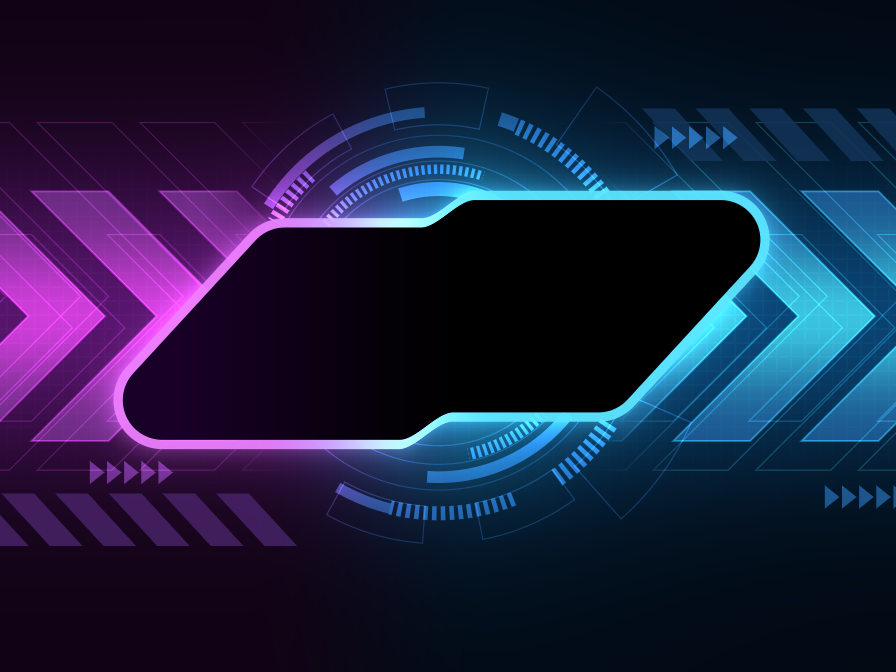
This background is drawn by a Shadertoy shader. Its source:

```glsl
// Neon technology backdrop: a dark slanted panel over dial rings and magenta-to-cyan chevrons.

// Layout, in units where the canvas is 7.68 wide and 5.76 high
const float CANVAS_HEIGHT = 5.76;
const float BAND_Y = 3.05;
const vec2 DIAL_CENTER = vec2(3.76, 3.08);
const vec2 PANEL_CENTER = vec2(3.785, 2.90);
const vec2 PANEL_INSET = vec2(1.868, 0.57);
const float PANEL_RADIUS = 0.34;
const float PANEL_STEP = 0.235;
const float SLANT = 0.92;
const float RIM_WIDTH = 0.08;

// Colours: x side pairs are left and right
const vec3 NIGHT_L = vec3(0.065, 0.012, 0.080), NIGHT_R = vec3(0.006, 0.038, 0.078);
const vec3 HAZE_L = vec3(0.27, 0.07, 0.34), HAZE_R = vec3(0.03, 0.22, 0.36);
const vec3 DIM_L = vec3(0.42, 0.18, 0.52), DIM_R = vec3(0.11, 0.34, 0.58);
const vec3 NEON_L = vec3(0.86, 0.26, 0.90), NEON_R = vec3(0.25, 0.82, 0.92);
const vec3 RIM_L = vec3(0.93, 0.50, 1.00), RIM_R = vec3(0.36, 0.90, 1.00);
const vec3 DIAL_L = vec3(0.58, 0.32, 0.82), DIAL_R = vec3(0.18, 0.46, 0.78);

// Dial parts: mid radius, half thickness, mid angle, half angle (degrees)
const vec4 SOLIDS[6] = vec4[6](
    vec4(1.72, 0.045, 121., 27.), vec4(1.38, 0.05, 106., 25.), vec4(1.74, 0.06, 70., 2.5),
    vec4(1.73, 0.045, 248., 8.), vec4(1.41, 0.05, 294., 28.), vec4(1.06, 0.06, 80., 28.));
const vec4 TICKS[6] = vec4[6](
    vec4(1.61, 0.06, 142., 9.), vec4(1.23, 0.04, 107., 35.), vec4(1.73, 0.07, 51., 16.),
    vec4(1.72, 0.06, 274., 18.), vec4(1.24, 0.05, 299., 17.), vec4(1.74, 0.08, 316., 11.));
const vec4 FRAMES[6] = vec4[6](
    vec4(1.79, 0.18, 90.5, 13.), vec4(1.76, 0.17, 132., 14.), vec4(2.06, 0.30, 42.5, 12.5),
    vec4(1.82, 0.16, 253.5, 12.5), vec4(1.82, 0.16, 293.5, 12.5), vec4(2.06, 0.30, 324., 12.5));

float pixel;

float fill(float d) { return clamp(0.5 - d / pixel, 0.0, 1.0); }
float stroke(float d) { return fill(abs(d) - 0.005); }

// Rounded parallelogram whose right half is lifted by a smooth step
float panelDistance(vec2 p) {
    p -= PANEL_CENTER;
    p.y -= PANEL_STEP * smoothstep(-0.22, 0.22, p.x + 0.05 - 0.1 * p.y);
    vec2 e = vec2(SLANT * PANEL_INSET.y, PANEL_INSET.y);
    p = p.y < 0.0 ? -p : p;
    vec2 w = p - e;
    w.x -= clamp(w.x, -PANEL_INSET.x, PANEL_INSET.x);
    vec2 d = vec2(dot(w, w), -w.y);
    float s = p.x * e.y - p.y * e.x;
    p = s < 0.0 ? -p : p;
    vec2 v = p - vec2(PANEL_INSET.x, 0.0);
    v -= e * clamp(dot(v, e) / dot(e, e), -1.0, 1.0);
    d = min(d, vec2(dot(v, v), PANEL_INSET.x * e.y - abs(s)));
    return sqrt(d.x) * sign(-d.y) - PANEL_RADIUS;
}

float arcDistance(vec2 polar, vec4 part) {
    float turn = abs(mod(polar.y - part.z + 180.0, 360.0) - 180.0) - part.w;
    return max(abs(polar.x - part.x) - part.y, radians(turn) * polar.x);
}

// Repeating right-pointing chevrons inside a horizontal band
float chevronDistance(vec2 p, float midY, float halfH, float period, float width, float phase) {
    float h = abs(p.y - midY);
    float u = mod(p.x + h - phase + 0.5 * (period - width), period) - 0.5 * period;
    return max((abs(u) - 0.5 * width) * 0.707, h - halfH);
}

float barDistance(vec2 p, float midY, float phase) {
    float u = mod(p.x + SLANT * (p.y - midY) - phase, 0.46) - 0.23;
    return max((abs(u) - 0.14) * 0.74, abs(p.y - midY) - 0.225);
}

// Row of five small triangles
float arrowDistance(vec2 q) {
    float x = q.x - 0.147 * clamp(floor(q.x / 0.147), 0.0, 4.0);
    return max((abs(q.y) - 0.1 + 0.8 * x) * 0.78, -x);
}

void mainImage(out vec4 fragColor, in vec2 fragCoord) {
    pixel = CANVAS_HEIGHT / iResolution.y;
    vec2 p = fragCoord * pixel;
    float side = smoothstep(2.1, 4.2, p.x);
    float y = p.y - BAND_Y;
    float panel = panelDistance(p);
    vec3 neon = mix(NEON_L, NEON_R, side);

    // Night gradient, central halo and horizontal haze
    vec3 color = mix(NIGHT_L, NIGHT_R, side);
    vec2 fromDial = p - DIAL_CENTER;
    color += vec3(0.01, 0.07, 0.12) * exp(-dot(fromDial, fromDial) / 4.5) * side;
    color += mix(HAZE_L, HAZE_R, side) * exp(-y * y / 1.5);

    // Filled and outlined chevrons
    float flank = smoothstep(1.2, 2.2, abs(p.x - 3.8));
    float chevron = chevronDistance(p, BAND_Y, 1.07, 1.10, 0.66, 0.24);
    vec3 chevronColor = mix(mix(DIM_L, DIM_R, side), neon, exp(-y * y / 0.36));
    color = mix(color, chevronColor, 0.9 * flank * fill(chevron));
    color += neon * 0.35 * flank * fill(abs(chevron) - 0.008);
    float outlines = stroke(chevronDistance(p, 3.22, 1.49, 0.88, 0.64, 0.05));
    outlines += stroke(chevronDistance(p, 2.95, 0.80, 1.10, 0.45, 0.62));
    color += neon * 0.22 * flank * outlines;

    // Fine grid
    vec2 cell = abs(mod(p, 0.12) - 0.06);
    color += neon * 0.06 * exp(-y * y) * fill(min(cell.x, cell.y) - 0.004);

    // Slanted bars and arrow rows
    float bars = fill(max(barDistance(p, 1.305, 0.13), p.x - 2.6)) * step(p.x + SLANT * (p.y - 1.305), 2.38);
    bars += fill(barDistance(p, 4.605, 0.10)) * step(5.55, p.x + SLANT * (p.y - 4.605));
    color = mix(color, mix(vec3(0.28, 0.13, 0.40), vec3(0.07, 0.20, 0.34), side), 0.85 * bars);
    float arrows = fill(arrowDistance(p - vec2(0.77, 1.71))) + fill(arrowDistance(p - vec2(5.61, 4.58)));
    arrows += fill(arrowDistance(p - vec2(7.07, 1.50)));
    color += mix(vec3(0.30, 0.16, 0.40), vec3(0.10, 0.25, 0.40), side) * arrows;

    // Dial: solid arcs, tick arcs, thin frames and circles
    vec2 polar = vec2(length(fromDial), degrees(atan(fromDial.y, fromDial.x)));
    float dial = 0.0;
    for (int i = 0; i < 6; i++) {
        float tick = (abs(fract(polar.y / 2.5) - 0.5) - 0.26) * radians(2.5) * polar.x;
        dial += 0.65 * fill(arcDistance(polar, SOLIDS[i]));
        dial += 0.85 * fill(max(arcDistance(polar, TICKS[i]), tick));
        dial += 0.40 * stroke(arcDistance(polar, FRAMES[i]));
    }
    dial += 0.3 * (stroke(polar.x - 1.52) + stroke(polar.x - 1.30) + stroke(polar.x - 1.14));
    float nearPanel = exp(-3.0 * max(panel, 0.0));
    color += mix(DIAL_L, DIAL_R, smoothstep(2.3, 3.5, p.x)) * dial * (0.65 + 0.8 * nearPanel);
    color += mix(DIAL_L, NEON_R, side) * 0.6 * exp(-polar.x * polar.x / 1.1);

    // Glowing rim and dark panel
    vec3 rim = mix(RIM_L, RIM_R, side);
    color += rim * 0.22 * exp(-max(panel - RIM_WIDTH, 0.0) / 0.10);
    rim += 0.25 * exp(-pow((p.x - 3.4) / 0.5, 2.0));
    color = mix(color, rim, 0.92 * fill(panel - RIM_WIDTH));
    vec3 interior = vec3(0.10, 0.0, 0.16) * (1.0 - smoothstep(1.0, 4.2, p.x));
    color = mix(color, interior, fill(panel));

    fragColor = vec4(clamp(color, 0.0, 1.0), 1.0);
}
```
